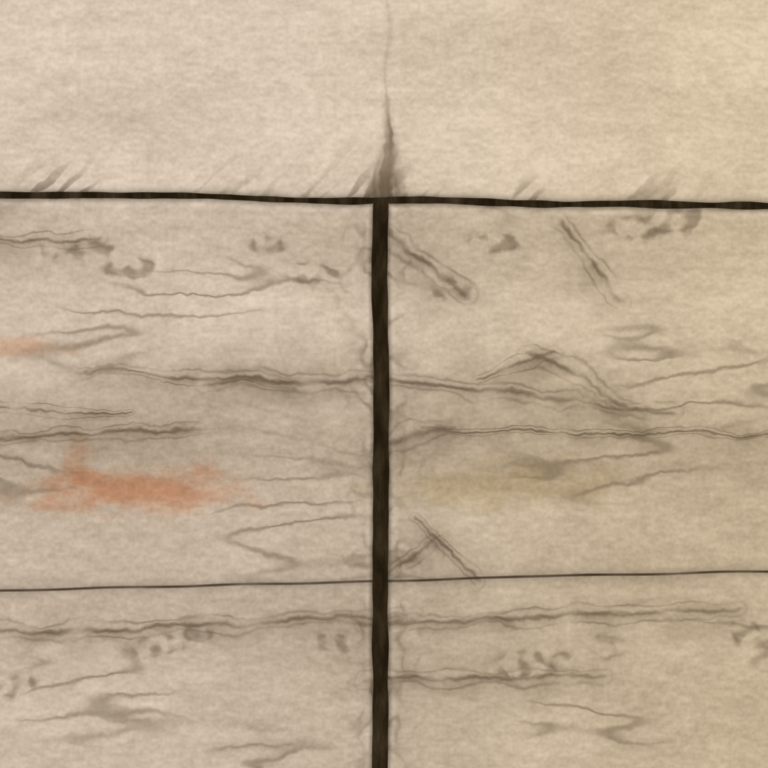
Write a WebGL 2 fragment shader that draws this texture.

```glsl
#version 300 es
precision highp float;
uniform vec2 u_resolution;
out vec4 fragColor;

float hash(vec2 p) {
  vec3 q = fract(p.xyx * vec3(0.1031, 0.103, 0.0973));
  q += dot(q, q.yzx + 33.33);
  return fract((q.x + q.y) * q.z);
}

float cornerSlope(vec2 cell, vec2 offset) {
  float angle = 6.2832 * hash(cell);
  return dot(vec2(cos(angle), sin(angle)), offset);
}

// Gradient noise, roughly -0.7 to 0.7
float noise(vec2 p) {
  vec2 i = floor(p), f = fract(p), e = vec2(1, 0);
  vec2 s = f * f * (3.0 - 2.0 * f);
  return mix(mix(cornerSlope(i, f), cornerSlope(i + e, f - e), s.x),
             mix(cornerSlope(i + e.yx, f - e.yx), cornerSlope(i + 1.0, f - 1.0), s.x), s.y);
}

float fbm(vec2 p) {
  float sum = 0.0, gain = 0.6;
  for (int i = 0; i < 5; i++) {
    sum += gain * noise(p);
    p = mat2(1.6, 1.2, -1.2, 1.6) * p + 17.3;
    gain *= 0.55;
  }
  return sum;
}

float bell(float x) { return exp(-x * x); }

// Tapered, broken fold between two ends, with a shadow and a fainter second strand
float crease(vec2 p, vec4 ends, float width) {
  vec2 ab = ends.zw - ends.xy, d = p - ends.xy;
  float h = clamp(dot(d, ab) / dot(ab, ab), 0.0, 1.0);
  d -= ab * h;
  float r = length(d), taper = 0.35 + 0.65 * sqrt(4.0 * h * (1.0 - h));
  float worn = clamp(0.8 + 1.3 * noise(p * vec2(24, 40) + ends.xy * 40.0), 0.15, 1.2);
  float strand = bell((r - width * (2.5 + 3.0 * noise(p * 18.0))) / (0.5 * width));
  float shade = (d.y < 0.0 ? 0.4 : 0.2) * exp(-r / (width * 5.0));
  return taper * worn * (0.8 * bell(r / (0.7 * width)) + 0.3 * strand + shade);
}

// Soft-edged ragged patch
float stain(vec2 p, vec2 center, vec2 size, float ragged) {
  return smoothstep(1.3, 0.2, length((p - center) / size) + ragged);
}

void main() {
  vec2 uv = gl_FragCoord.xy / u_resolution;
  float soft = 1.0 / min(u_resolution.x, u_resolution.y);
  vec2 warp = vec2(fbm(uv * 14.0), fbm(uv * 14.0 + 50.0));
  vec2 p = uv + 0.014 * warp + 0.002 * noise(uv * 90.0);

  // Distances to the two main seams
  float across = uv.y - (0.748 - 0.018 * uv.x + 0.004 * noise(vec2(uv.x * 7.0, 2.5)));
  float along = uv.x - (0.496 + 0.004 * noise(vec2(3.5, uv.y * 6.0)));
  float side = abs(along), upper = smoothstep(-0.01, 0.01, across), lower = 1.0 - upper;

  // Mottled cloth with horizontal fibres and fine grain
  float tone = mix(0.46, 0.83, upper) + 0.5 * fbm(uv * vec2(3, 7) + 4.0);
  tone += 0.4 * fbm(uv * vec2(22, 55)) + 0.28 * noise(uv * vec2(90, 150)) + 0.2 * noise(uv * 210.0);
  tone += lower * (0.25 * bell((uv.y - 0.59) / 0.08) - 0.25 * bell((uv.y - 0.4) / 0.05));
  vec3 color = mix(vec3(0.69, 0.62, 0.53), vec3(0.87, 0.80, 0.71), clamp(tone, -0.7, 1.15));
  color *= mix(vec3(1, 1, 1.015), vec3(1, 0.99, 0.95), smoothstep(0.3, 1.0, uv.x));

  // Rust and ochre stains
  float ragged = 0.9 * fbm(uv * vec2(20, 40));
  float rust = stain(p, vec2(0.175, 0.362), vec2(0.15, 0.032), ragged);
  rust += 0.5 * stain(p, vec2(0.1, 0.4), vec2(0.018, 0.04), ragged);
  rust += 0.5 * stain(p, vec2(0.025, 0.548), vec2(0.07, 0.013), ragged);
  color *= mix(vec3(1), vec3(0.96, 0.78, 0.68), min(rust, 1.0));
  color *= mix(vec3(1), vec3(0.92, 0.9, 0.83), stain(p, vec2(0.65, 0.37), vec2(0.17, 0.035), ragged));

  // Long folds, left panel then right panel
  float ink = crease(p, vec4(-0.1, 0.688, 0.13, 0.69), 0.003);
  ink += crease(p, vec4(0.1, 0.52, 0.4, 0.5), 0.003);
  ink += crease(p, vec4(0.27, 0.502, 0.5, 0.503), 0.005);
  ink += crease(p, vec4(-0.1, 0.475, 0.17, 0.458), 0.002);
  ink += crease(p, vec4(-0.1, 0.425, 0.28, 0.441), 0.003);
  ink += crease(p, vec4(-0.1, 0.172, 0.52, 0.197), 0.004);
  ink += crease(p, vec4(0.48, 0.51, 0.88, 0.463), 0.004);
  ink += crease(p, vec4(0.62, 0.508, 0.72, 0.538), 0.003);
  ink += crease(p, vec4(0.69, 0.538, 0.83, 0.468), 0.004);
  ink += crease(p, vec4(0.49, 0.415, 0.59, 0.445), 0.005);
  ink += crease(p, vec4(0.55, 0.44, 1.1, 0.433), 0.002);
  ink += crease(p, vec4(0.5, 0.248, 0.575, 0.3), 0.003);
  ink += crease(p, vec4(0.54, 0.322, 0.625, 0.25), 0.003);
  ink += crease(p, vec4(0.47, 0.187, 0.96, 0.206), 0.004);
  ink += crease(p, vec4(0.47, 0.113, 0.79, 0.122), 0.004);
  ink += crease(p, vec4(0.73, 0.71, 0.81, 0.61), 0.004);
  ink += crease(p, vec4(0.5, 0.7, 0.61, 0.615), 0.005);

  // Faint wrinkles running along the panels
  float patches = smoothstep(0.0, 0.4, noise(uv * vec2(4, 9) + 8.0));
  ink += 0.45 * lower * patches * bell(noise(p * vec2(6, 32)) / 0.07);

  // Ragged smudges and broken pits below the folds
  for (int i = 0; i < 18; i++) {
    vec2 id = vec2(i, 7);
    vec2 center = vec2(fract(float(i) * 0.618 + 0.17), (i % 2 == 0 ? 0.67 : 0.13) + 0.1 * (hash(id) - 0.5));
    vec2 q = (p - center) / vec2(0.014 + 0.02 * hash(id + 9.0), 0.013);
    float r = length(q) + 0.8 * warp.x, broken = smoothstep(-0.2, 0.4, noise(p * 55.0));
    ink += broken * (0.55 * bell(r) + 0.4 * bell((r - 0.9) / 0.2));
  }

  // Puckers beside the upright seam, tufts over the level one
  float curl = bell(noise(p * vec2(42, 34)) / 0.12) * smoothstep(-0.3, 0.3, noise(uv * 24.0));
  ink += 0.8 * lower * curl * exp(-side / 0.025);
  float tufts = smoothstep(0.0, 0.4, noise(vec2((p.x - across * 0.9) * 60.0, across * 20.0)));
  tufts *= smoothstep(-0.3, 0.3, noise(vec2(uv.x * 9.0, 4.5)));
  ink += upper * tufts * exp(-max(across, 0.0) / 0.022);

  // Tapered gather above the crossing
  float rise = clamp(across / 0.15, 0.0, 1.0);
  float gather = bell((p.x - 0.505) / (0.003 + 0.018 * pow(1.0 - rise, 2.0)));
  ink += upper * gather * (1.5 * (1.0 - rise) + 0.1) * (0.9 + noise(p * vec2(160, 20)));
  color = mix(color, vec3(0.32, 0.26, 0.19), 0.85 * (1.0 - exp(-1.2 * max(ink, 0.0))));

  // Pale lips beside the seams
  float lip = lower * bell((side - 0.016) / 0.004) + bell((across + 0.011) / 0.004);
  color += 0.08 * lip * (0.7 + noise(uv * 45.0));

  // Hairline seam, then the dark open seams
  float hairline = abs(uv.y - (0.231 + 0.025 * uv.x + 0.004 * noise(vec2(uv.x * 8.0, 6.5))));
  color *= 1.0 - 0.2 * exp(-hairline / 0.006);
  float worn = 0.75 + 0.5 * noise(uv * vec2(20, 5));
  color = mix(color, vec3(0.25, 0.20, 0.15), worn * (1.0 - smoothstep(0.0, 0.0016 + soft, hairline)));
  float level = abs(across) - 0.004 - 0.002 * noise(vec2(uv.x * 24.0, 1.5));
  float gap = min(level, max(side - 0.01 - 0.002 * noise(vec2(along * 9.0, uv.y * 22.0)), across));
  color *= 1.0 - 0.35 * exp(-max(gap, 0.0) / 0.004);
  vec3 depth = mix(vec3(0.13, 0.10, 0.05), vec3(0.30, 0.25, 0.19), clamp(0.25 + fbm(uv * vec2(60, 18)), 0.0, 1.0));
  fragColor = vec4(clamp(mix(color, depth, 1.0 - smoothstep(-soft, soft, gap)), 0.0, 1.0), 1);
}
```
